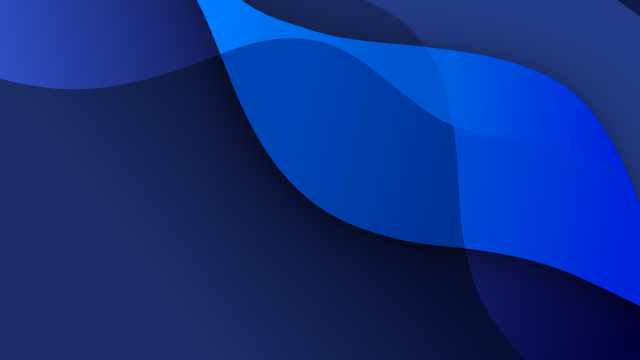
Reproduce this background procedurally as a Shadertoy shader.

```glsl
// Layered blue background: a bright ribbon sweeps diagonally over dark navy sheets.
// Four smooth cubic curves split the canvas; each region has its own gradient,
// and the ribbon casts a soft shadow on the sheets around it.

const float ASPECT = 16.0 / 9.0;
const float SHADOW_WIDTH = 0.055;
const float LOWER_SHADOW = 0.42;
const float UPPER_SHADOW = 0.22;

const vec3 NAVY = vec3(0.110, 0.178, 0.405);
const vec3 MIDNIGHT = vec3(0.030, 0.058, 0.205);
const vec3 PERIWINKLE = vec3(0.180, 0.300, 0.750);
const vec3 INDIGO = vec3(0.085, 0.130, 0.400);
const vec3 VIOLET = vec3(0.070, 0.105, 0.390);
const vec3 DEEP_VIOLET = vec3(0.010, 0.000, 0.250);
const vec3 SLATE = vec3(0.105, 0.170, 0.390);
const vec3 STEEL = vec3(0.140, 0.235, 0.535);
const vec3 CORNER = vec3(0.060, 0.105, 0.280);
const vec3 AZURE = vec3(0.000, 0.480, 1.000);
const vec3 CERULEAN = vec3(0.000, 0.330, 0.810);
const vec3 COBALT = vec3(0.000, 0.270, 0.715);
const vec3 DEEP_COBALT = vec3(0.000, 0.195, 0.590);
const vec3 SKY = vec3(0.000, 0.365, 0.880);
const vec3 ROYAL = vec3(0.000, 0.290, 0.830);
const vec3 ULTRAMARINE = vec3(0.000, 0.140, 0.860);

// Curve knots: position, height, slope (canvas heights).
const vec3 RIBBON_BOTTOM[7] = vec3[7](
    vec3(0.546, 1.000, -1.80), vec3(0.641, 0.776, -2.50), vec3(0.833, 0.468, -0.92),
    vec3(1.088, 0.340, -0.27), vec3(1.292, 0.310, -0.12), vec3(1.620, 0.225, -0.46),
    vec3(1.778, 0.150, -0.46));
const vec3 RIBBON_TOP[7] = vec3[7](
    vec3(0.671, 1.000, -0.75), vec3(0.856, 0.919, -0.33), vec3(1.181, 0.870, -0.12),
    vec3(1.458, 0.815, -0.36), vec3(1.620, 0.718, -1.00), vec3(1.725, 0.560, -1.95),
    vec3(1.778, 0.433, -2.60));
const vec3 WAVE[7] = vec3[7](
    vec3(0.000, 0.782, -0.27), vec3(0.204, 0.752, 0.00), vec3(0.613, 0.850, 0.40),
    vec3(0.810, 0.894, 0.00), vec3(1.019, 0.820, -0.75), vec3(1.259, 0.651, -0.40),
    vec3(1.736, 0.521, -0.55));
// Runs upward, so its knots swap the axes.
const vec3 SIDE[7] = vec3[7](
    vec3(0.000, 1.458, -0.95), vec3(0.167, 1.338, -0.50), vec3(0.310, 1.292, -0.20),
    vec3(0.537, 1.271, -0.06), vec3(0.769, 1.232, -0.30), vec3(0.907, 1.153, -0.80),
    vec3(1.000, 1.012, -2.30));

// Cubic Hermite curve with straight ends: returns height and slope.
vec2 spline(float x, vec3 knots[7]) {
    vec3 a = knots[0], b = knots[1];
    for (int i = 1; i < 6; i++) {
        if (x > knots[i].x) { a = knots[i]; b = knots[i + 1]; }
    }
    float span = b.x - a.x, rise = b.y - a.y;
    float t = clamp((x - a.x) / span, 0.0, 1.0);
    float c1 = span * a.z;
    float c2 = 3.0 * rise - span * (2.0 * a.z + b.z);
    float c3 = span * (a.z + b.z) - 2.0 * rise;
    float height = a.y + t * (c1 + t * (c2 + t * c3));
    float slope = (c1 + t * (2.0 * c2 + 3.0 * t * c3)) / span;
    return vec2(height + slope * (x - a.x - t * span), slope);
}

// Approximate signed distance, positive above the curve.
float curveDistance(vec2 p, vec3 knots[7]) {
    vec2 curve = spline(p.x, knots);
    return (p.y - curve.x) / sqrt(1.0 + curve.y * curve.y);
}

float cover(float d) {
    float pixel = 1.0 / iResolution.y;
    return smoothstep(-0.7 * pixel, 0.7 * pixel, d);
}

// Linear gradient between two points.
vec3 gradient(vec2 p, vec2 from, vec2 to, vec3 first, vec3 last) {
    vec2 axis = to - from;
    return mix(first, last, clamp(dot(p - from, axis) / dot(axis, axis), 0.0, 1.0));
}

float shadow(float d, float strength) {
    return 1.0 - strength * exp(-max(d, 0.0) / SHADOW_WIDTH);
}

void mainImage(out vec4 fragColor, in vec2 fragCoord) {
    vec2 p = fragCoord / iResolution.xy * vec2(ASPECT, 1.0);
    float bottom = curveDistance(p, RIBBON_BOTTOM);
    float top = curveDistance(p, RIBBON_TOP);
    float aboveWave = cover(curveDistance(p, WAVE));
    float rightSide = cover(curveDistance(p.yx, SIDE));

    // Sheets below the ribbon
    vec3 color = gradient(p, vec2(0.35, 0.35), vec2(0.86, 0.73), NAVY, MIDNIGHT);
    vec3 lowerRight = gradient(p, vec2(1.32, 0.22), vec2(1.76, 0.08), VIOLET, DEEP_VIOLET);
    vec3 upperLeft = gradient(p, vec2(0.02, 0.80), vec2(0.56, 0.92), PERIWINKLE, INDIGO);
    color = mix(color, lowerRight, rightSide);
    color = mix(color, upperLeft, aboveWave * (1.0 - rightSide));
    color *= shadow(-bottom, LOWER_SHADOW * mix(1.0, 0.5, aboveWave));

    // Sheets above the ribbon
    vec3 upper = mix(SLATE, STEEL, rightSide);
    upper = mix(upper, CORNER, cover(dot(p - vec2(1.715, 1.0), vec2(0.595, 0.804))));
    color = mix(color, upper * shadow(top, UPPER_SHADOW), cover(top));

    // Ribbon, tinted by the overlapping wave and side sheets
    vec3 crest = gradient(p, vec2(0.60, 0.96), vec2(1.10, 0.82), AZURE, CERULEAN);
    vec3 body = gradient(p, vec2(0.78, 0.62), vec2(1.27, 0.50), COBALT, DEEP_COBALT);
    vec3 crestRight = gradient(p, vec2(1.25, 0.70), vec2(1.70, 0.66), SKY, ULTRAMARINE);
    vec3 bodyRight = gradient(p, vec2(1.29, 0.45), vec2(1.73, 0.38), ROYAL, ULTRAMARINE);
    vec3 ribbon = mix(mix(body, crest, aboveWave), mix(bodyRight, crestRight, aboveWave), rightSide);
    color = mix(color, ribbon, cover(bottom) * cover(-top));

    fragColor = vec4(color, 1.0);
}
```
